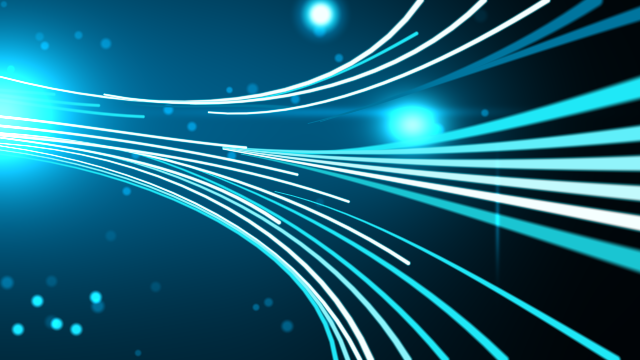
Reproduce this background procedurally as a Shadertoy shader.

```glsl
// Glowing fibre strands sweeping and fanning out over a dark teal field with soft light spots.

const vec3 CYAN = vec3(0.12, 0.91, 0.97);
const vec3 WHITE = vec3(0.96, 1.0, 1.0);
const vec3 TEAL = vec3(0.0, 0.46, 0.62);

float hash(float n) { return fract(sin(n * 127.1) * 43758.5); }

// Cubic curve that passes through its four points at s = 0, 1/3, 2/3 and 1
vec2 curve(mat4x2 k, float s) {
    float a = 3.0 * s - 1.0, b = 3.0 * s - 2.0, c = s - 1.0;
    return k * (0.5 * vec4(-a * b * c, 9.0 * s * b * c, -9.0 * s * a * c, s * a * b));
}

// Coverage of a tapered strand; width holds its half width at both ends
float strand(vec2 p, mat4x2 k, vec2 width) {
    const int STEPS = 18;
    float cover = 0.0;
    vec2 a = k[0];
    for (int i = 0; i < STEPS; i++) {
        vec2 b = curve(k, float(i + 1) / float(STEPS));
        vec2 ab = b - a;
        float h = clamp(dot(p - a, ab) / dot(ab, ab), 0.0, 1.0);
        float s = (float(i) + h) / float(STEPS);
        float w = mix(width.x, width.y, s * mix(s, 1.0, 0.35));
        float soft = 0.6 / iResolution.y + 0.3 * w;
        cover = max(cover, 1.0 - smoothstep(-soft, soft, length(p - a - ab * h) - w));
        a = b;
    }
    return cover;
}

// Strands spread evenly between two outer curves, each with a cyan rim
void fan(inout vec3 col, vec2 p, mat4x2 first, mat4x2 last, int n, vec2 width, vec3 c0, vec3 c1) {
    for (int i = 0; i < n; i++) {
        float t = float(i) / float(n - 1);
        float cover = strand(p, first * (1.0 - t) + last * t, width);
        vec3 tint = mix(c0, c1, t);
        col = mix(col, mix(min(tint, CYAN), tint, smoothstep(0.2, 0.8, cover)), cover);
    }
}

// Soft disc of light
float spot(vec2 p, vec2 centre, float r) {
    return 1.0 - smoothstep(0.35 * r, r, length(p - centre));
}

void mainImage(out vec4 fragColor, in vec2 fragCoord) {
    vec2 p = fragCoord / iResolution.y;

    // Backdrop, dark at the right and towards the bottom
    float band = (p.y - 0.66) / 0.48;
    vec3 col = vec3(0.0, 0.01, 0.02);
    col += vec3(0.0, 0.25, 0.37) * smoothstep(1.68, 0.6, p.x) * (0.32 + 0.68 * exp(-band * band));

    // Scattered light spots, brighter in the lower left
    for (int i = 0; i < 34; i++) {
        float n = float(i) + 1.0;
        vec2 centre = vec2(1.4 * pow(hash(n), 1.5), hash(n + 50.0));
        float r = mix(0.012, 0.026, hash(n + 90.0));
        col += TEAL * spot(p, centre, r) * mix(0.1, 0.55, hash(n + 130.0));
    }
    for (int i = 0; i < 5; i++) {
        float n = float(i);
        vec2 centre = vec2(0.05 + 0.054 * n, 0.085 + 0.075 * mod(n * 2.0, 3.0) * hash(n + 3.0));
        col += CYAN * spot(p, centre, 0.022) * 0.8;
    }
    vec2 lamp = vec2(0.891, 0.96);
    col += TEAL * spot(p, lamp, 0.09) * 0.5;
    col = mix(col, mix(CYAN, WHITE, spot(p, lamp, 0.045)), spot(p, lamp, 0.062));

    // Wide glows at the left edge and right of the centre, with a thin flare
    float dl = length((p - vec2(0.0, 0.68)) * vec2(0.85, 1.0));
    float dr = length((p - vec2(1.146, 0.653)) * vec2(0.8, 1.0));
    col += CYAN * 0.7 * exp(-dl * dl * 30.0) + TEAL * 0.75 * exp(-dl * 2.8);
    col += CYAN * 0.9 * exp(-dr * dr * 220.0) + TEAL * 0.7 * exp(-dr * 6.5);
    float flareX = (p.x - 0.95) / 0.4, flareY = (p.y - 0.688) / 0.014;
    col += TEAL * 0.35 * exp(-flareX * flareX - flareY * flareY);

    // Upper sweep
    fan(col, p, mat4x2(0.856, 0.657, 1.11, 0.734, 1.39, 0.85, 1.655, 1.0),
        mat4x2(0.89, 0.662, 1.18, 0.757, 1.48, 0.861, 1.79, 0.966), 2, vec2(0.001, 0.019), TEAL, TEAL);
    fan(col, p, mat4x2(0.53, 0.712, 0.764, 0.736, 0.972, 0.81, 1.157, 0.907),
        mat4x2(0.347, 0.713, 0.5, 0.704, 0.66, 0.706, 0.81, 0.699), 2, vec2(0.002, 0.005), CYAN, TEAL);
    fan(col, p, mat4x2(0.0, 0.787, 0.44, 0.718, 0.856, 0.77, 1.169, 1.0),
        mat4x2(0.58, 0.688, 0.903, 0.718, 1.227, 0.838, 1.52, 1.0), 3, vec2(0.003, 0.009), WHITE, WHITE);

    // Fan that widens to the right
    fan(col, p, mat4x2(0.625, 0.593, 0.995, 0.583, 1.39, 0.653, 1.8, 0.762),
        mat4x2(0.67, 0.572, 0.995, 0.498, 1.39, 0.387, 1.8, 0.268), 2, vec2(0.001, 0.03), CYAN, CYAN * 0.85);
    fan(col, p, mat4x2(0.62, 0.592, 0.995, 0.577, 1.39, 0.593, 1.8, 0.632),
        mat4x2(0.62, 0.586, 0.995, 0.519, 1.39, 0.449, 1.8, 0.376), 4, vec2(0.002, 0.022), mix(CYAN, WHITE, 0.3), WHITE);

    // Lower sweep, bending down to the bottom edge
    fan(col, p, mat4x2(0.764, 0.468, 1.065, 0.361, 1.39, 0.19, 1.71, 0.0),
        mat4x2(0.46, 0.56, 0.764, 0.438, 1.088, 0.255, 1.4, 0.0), 2, vec2(0.001, 0.013), CYAN, CYAN);
    fan(col, p, mat4x2(0.347, 0.583, 0.67, 0.456, 0.972, 0.26, 1.238, 0.0),
        mat4x2(0.0, 0.602, 0.44, 0.51, 0.8, 0.306, 1.03, 0.0), 3, vec2(0.002, 0.01), CYAN, WHITE);
    fan(col, p, mat4x2(0.0, 0.595, 0.417, 0.49, 0.764, 0.294, 1.0, 0.0),
        mat4x2(0.0, 0.572, 0.417, 0.472, 0.764, 0.278, 0.933, 0.0), 3, vec2(0.002, 0.007), WHITE, CYAN);

    // Strands that leave the left edge and stop short
    fan(col, p, mat4x2(0.0, 0.63, 0.394, 0.572, 0.787, 0.449, 1.134, 0.269),
        mat4x2(0.0, 0.618, 0.266, 0.576, 0.532, 0.505, 0.775, 0.382), 2, vec2(0.003, 0.006), WHITE, WHITE);
    fan(col, p, mat4x2(0.0, 0.676, 0.23, 0.648, 0.46, 0.616, 0.683, 0.59),
        mat4x2(0.0, 0.625, 0.324, 0.588, 0.648, 0.53, 0.968, 0.44), 3, vec2(0.004), WHITE, WHITE);
    fan(col, p, mat4x2(0.0, 0.75, 0.05, 0.746, 0.1, 0.742, 0.15, 0.738),
        mat4x2(0.0, 0.722, 0.133, 0.703, 0.266, 0.686, 0.398, 0.676), 3, vec2(0.004), CYAN, CYAN);

    // Hot cores and a faint upright flare over the strands
    col += WHITE * (0.5 * exp(-dl * dl * 120.0) + 0.6 * exp(-dr * dr * 700.0));
    vec2 flare = (p - vec2(1.382, 0.39)) / vec2(0.006, 0.11);
    col += TEAL * 0.5 * exp(-dot(flare, flare));

    fragColor = vec4(clamp(col, 0.0, 1.0), 1.0);
}
```
